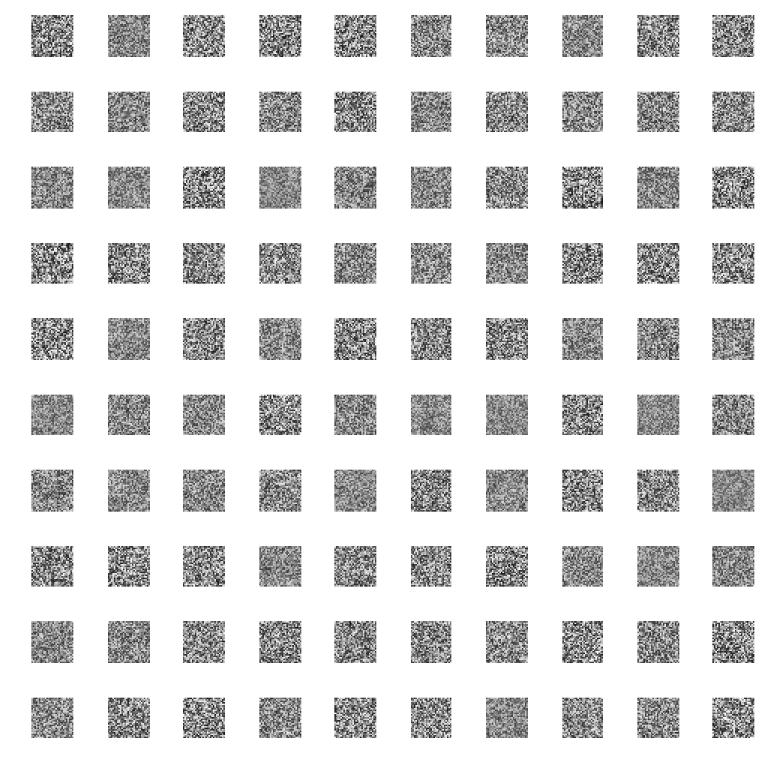
This pattern is drawn by a WebGL 1 fragment shader. Its source:

```glsl
precision highp float;

// A ten by ten grid of small square tiles of grey static on white.
// The canvas is split into fine grains; each grain inside a tile takes a hashed
// grey, with a contrast of its own per tile and a faint gradient-noise mottle.

#define GRAINS 512.0                // grains across the canvas
#define ORIGIN vec2(21.35, 20.0)    // lower left tile corner, in grains
#define PITCH 50.46                 // spacing between tiles, in grains
#define TILE_SIZE vec2(27.8, 27.45) // tile width and height, in grains
#define MID_GREY 0.54
#define CONTRAST_MIN 0.40
#define CONTRAST_MAX 0.88
#define MOTTLE_SCALE 0.11           // mottle frequency per grain
#define MOTTLE_DEPTH 0.10
#define SAMPLES 3                   // antialiasing samples per axis

uniform vec2 u_resolution;

float hash(vec2 p) {
  vec3 q = fract(p.xyx * vec3(0.1031, 0.1030, 0.0973));
  q += dot(q, q.yzx + 33.33);
  return fract((q.x + q.y) * q.z);
}

vec2 gradientAt(vec2 corner) {
  float angle = 6.28319 * hash(corner + 71.0);
  return vec2(cos(angle), sin(angle));
}

float gradientNoise(vec2 p) {
  vec2 cell = floor(p);
  vec2 f = p - cell;
  vec2 fade = f * f * f * (f * (f * 6.0 - 15.0) + 10.0);
  vec2 right = vec2(1.0, 0.0);
  vec2 up = vec2(0.0, 1.0);
  float low = mix(dot(gradientAt(cell), f),
                  dot(gradientAt(cell + right), f - right), fade.x);
  float high = mix(dot(gradientAt(cell + up), f - up),
                   dot(gradientAt(cell + 1.0), f - 1.0), fade.x);
  return mix(low, high, fade.y);
}

// Grey of the grain that holds uv, white outside the tiles
float staticGrid(vec2 uv) {
  vec2 grain = floor(uv * GRAINS);
  vec2 fromOrigin = grain + 0.5 - ORIGIN;
  vec2 tile = floor(fromOrigin / PITCH);
  vec2 local = fromOrigin - tile * PITCH;
  if (any(greaterThan(local, TILE_SIZE))) return 1.0;

  // Most tiles are harsh, a few are washed towards mid grey
  float contrast = mix(CONTRAST_MIN, CONTRAST_MAX, sqrt(hash(tile + 19.0)));
  float speck = hash(grain + 7.0) - 0.5;
  float mottle = gradientNoise(grain * MOTTLE_SCALE);
  return clamp(MID_GREY + contrast * speck + MOTTLE_DEPTH * mottle, 0.0, 1.0);
}

void main() {
  // Average a small grid of samples to smooth grain and tile edges
  vec2 pixelCorner = gl_FragCoord.xy - 0.5;
  float grey = 0.0;
  for (int y = 0; y < SAMPLES; y++) {
    for (int x = 0; x < SAMPLES; x++) {
      vec2 offset = (vec2(float(x), float(y)) + 0.5) / float(SAMPLES);
      grey += staticGrid((pixelCorner + offset) / u_resolution);
    }
  }
  gl_FragColor = vec4(vec3(grey / float(SAMPLES * SAMPLES)), 1.0);
}
```
